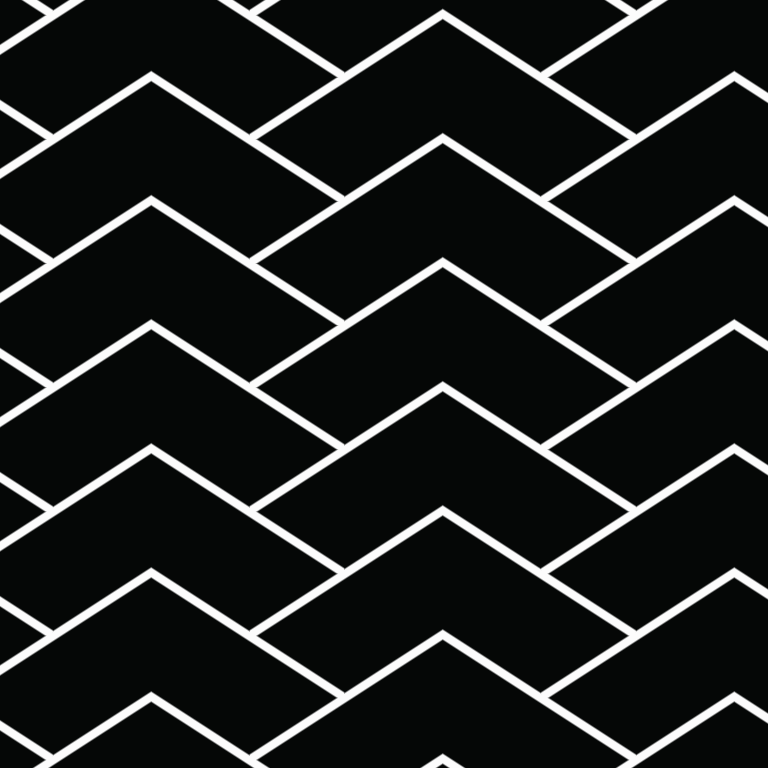
This pattern is drawn by a three.js fragment shader. Its source:

```glsl
// Interlocking white chevrons on near-black, like overlapping roof tiles.
// Columns of stacked chevrons alternate by half a row; each arm runs past its
// column edge and stops where it meets an arm of the neighbouring column.
varying vec2 vUv;

const vec3 GROUND_COLOR = vec3(0.018, 0.027, 0.024);
const vec3 LINE_COLOR = vec3(0.99, 0.99, 0.99);

const vec2 FIRST_PEAK = vec2(0.1969, 0.7393); // one apex of an even column
const float COLUMN_WIDTH = 0.3796;            // apex to apex, across
const float ROW_HEIGHT = 0.1616;              // apex to apex, down a column
const float ARM_SLOPE = 0.647;                // fall of an arm per unit across
const float LINE_WIDTH = 0.0110;
const float EDGE_SOFTNESS = 0.0015;

// Soft coverage: 1 inside (negative distance), 0 outside.
float coverage(float signedDistance) {
  return 1.0 - smoothstep(-EDGE_SOFTNESS, EDGE_SOFTNESS, signedDistance);
}

// All chevrons stacked in one column.
float chevronColumn(vec2 p, float column) {
  // Neighbouring arms meet half a row below the level where they overlap.
  float overlap = 0.5 * ROW_HEIGHT / ARM_SLOPE;
  float armReach = 0.5 * (COLUMN_WIDTH + overlap);

  float across = abs(p.x - FIRST_PEAK.x - column * COLUMN_WIDTH);
  float stagger = 0.5 * ROW_HEIGHT * mod(column, 2.0);
  float height = p.y - FIRST_PEAK.y - stagger + ARM_SLOPE * across;

  // Vertical offset from the nearest chevron, turned perpendicular to the arm.
  float offset = abs(mod(height + 0.5 * ROW_HEIGHT, ROW_HEIGHT) - 0.5 * ROW_HEIGHT);
  float lineDistance = offset / sqrt(1.0 + ARM_SLOPE * ARM_SLOPE);

  return coverage(lineDistance - 0.5 * LINE_WIDTH) * coverage(across - armReach);
}

void main() {
  float nearest = floor((vUv.x - FIRST_PEAK.x) / COLUMN_WIDTH + 0.5);

  // Arms from both neighbours can reach into this column.
  float line = 0.0;
  for (int i = -1; i <= 1; i++) {
    line = max(line, chevronColumn(vUv, nearest + float(i)));
  }

  gl_FragColor = vec4(mix(GROUND_COLOR, LINE_COLOR, line), 1.0);
}
```
